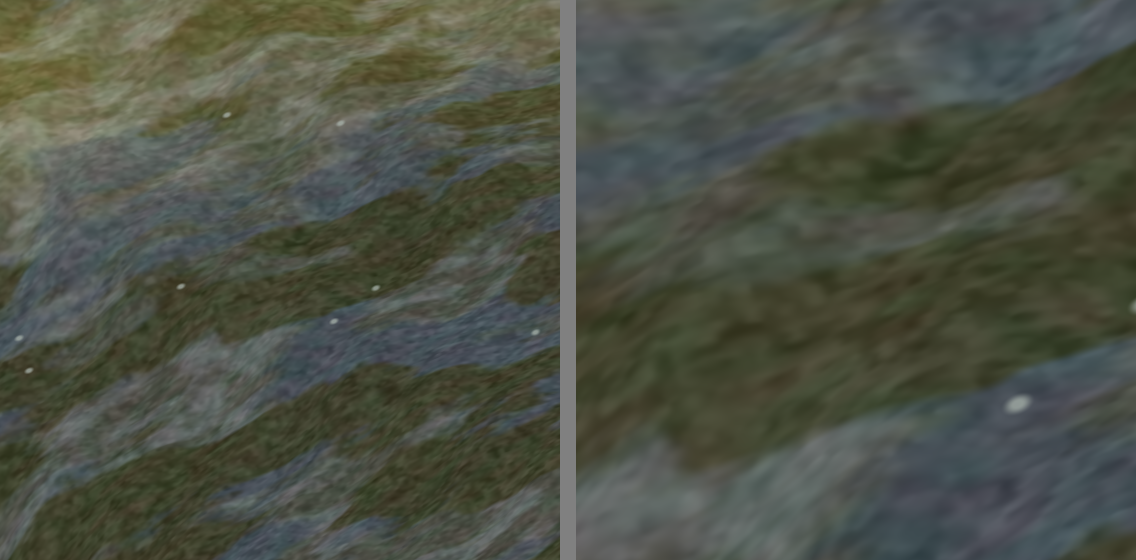
Left, the full canvas; right, a detail of the centre.
A WebGL 1 fragment shader for this texture:

```glsl
precision highp float;
// Mossy, slate-blue streaks sweeping up to the right under a warm glow at upper left.
uniform vec2 u_resolution;

vec2 hash2(vec2 cell) {
  vec2 k = vec2(dot(cell, vec2(127.1, 311.7)), dot(cell, vec2(269.5, 183.3)));
  return fract(sin(k) * 43758.55);
}

// Smooth cellular noise: random cell values blended by distance to jittered points.
float cells(vec2 p) {
  vec2 base = floor(p);
  vec2 f = p - base;
  float sum = 0.0;
  float total = 0.0001;
  for (int j = -1; j <= 1; j++) {
    for (int i = -1; i <= 1; i++) {
      vec2 offset = vec2(float(i), float(j));
      vec2 rnd = hash2(base + offset);
      vec2 d = offset + 0.25 + 0.5 * rnd - f;
      float w = max(0.0, 1.0 - dot(d, d) / 1.56);
      w *= w * w;
      sum += w * fract(rnd.x * 17.3 + rnd.y * 9.7);
      total += w;
    }
  }
  return sum / total;
}

float layers(vec2 p) {
  float sum = 0.0;
  float amp = 0.53;
  for (int i = 0; i < 4; i++) {
    sum += amp * cells(p);
    p = p * 2.03 + vec2(17.2, 9.4);
    amp *= 0.5;
  }
  return sum;
}

// Sparse bright flecks, one possible per grid cell.
float flecks(vec2 p) {
  vec2 cell = floor(p * 11.0);
  vec2 rnd = hash2(cell + 5.0);
  vec2 d = fract(p * 11.0) - 0.25 - 0.5 * rnd;
  d = vec2(d.x * 0.9 + d.y * 0.4, d.y * 0.9 - d.x * 0.4) * vec2(0.7, 1.2);
  float present = step(0.91, hash2(cell + 41.0).x);
  return present * (1.0 - smoothstep(0.02, 0.085, length(d)));
}

void main() {
  vec2 p = gl_FragCoord.xy / u_resolution;

  // Flow coordinates: streaks are steeper toward the bottom and gently wavy.
  float slope = mix(0.65, 0.2, p.y);
  vec2 flow = vec2(p.x + 0.35 * p.y, p.y - slope * (p.x - 0.5));
  flow.y += 0.012 * sin(flow.x * 11.0 + flow.y * 9.0);
  flow.y += 0.006 * sin(flow.x * 25.0 - flow.y * 31.0);

  float moss = layers(flow * vec2(4.5, 15.0));
  float slate = layers(flow * vec2(3.5, 13.0) + 31.0);
  float wisp = layers(flow * vec2(9.0, 32.0) + 57.0);

  // Ground, pale wisps, blue bands and dark moss
  vec3 color = mix(vec3(0.29, 0.305, 0.265), vec3(0.38, 0.4, 0.395), smoothstep(0.42, 0.68, wisp));
  float blueness = smoothstep(0.47, 0.61, slate + 0.08 * (0.45 - p.y));
  color = mix(color, vec3(0.265, 0.305, 0.35), 0.8 * blueness);
  float mossiness = smoothstep(0.48, 0.59, moss + 0.02 * (p.x - 0.5));
  color = mix(color, vec3(0.235, 0.24, 0.15), 0.88 * mossiness);

  // Warm light along the top and upper left
  vec2 left = (p - vec2(-0.02, 0.82)) * vec2(2.6, 4.2);
  vec2 top = (p - vec2(0.8, 1.06)) * vec2(1.8, 5.0);
  float glow = exp(-dot(left, left)) + 0.75 * exp(-dot(top, top));
  color += glow * vec3(0.145, 0.13, 0.065);
  color += smoothstep(0.55, 0.95, p.y) * vec3(0.05, 0.04, 0.005);

  // Fine streaky grain with faint green and pink tints
  float grain = cells(flow * vec2(48.0, 110.0)) + cells(flow * vec2(95.0, 190.0) + 13.0) - 1.0;
  float tint = cells(flow * vec2(28.0, 65.0) + 71.0) - 0.5;
  color += 0.085 * grain + tint * vec3(-0.035, 0.03, 0.005);

  color = mix(color, vec3(0.66, 0.7, 0.67), 0.75 * flecks(p));
  gl_FragColor = vec4(clamp(color, 0.0, 1.0), 1.0);
}
```
